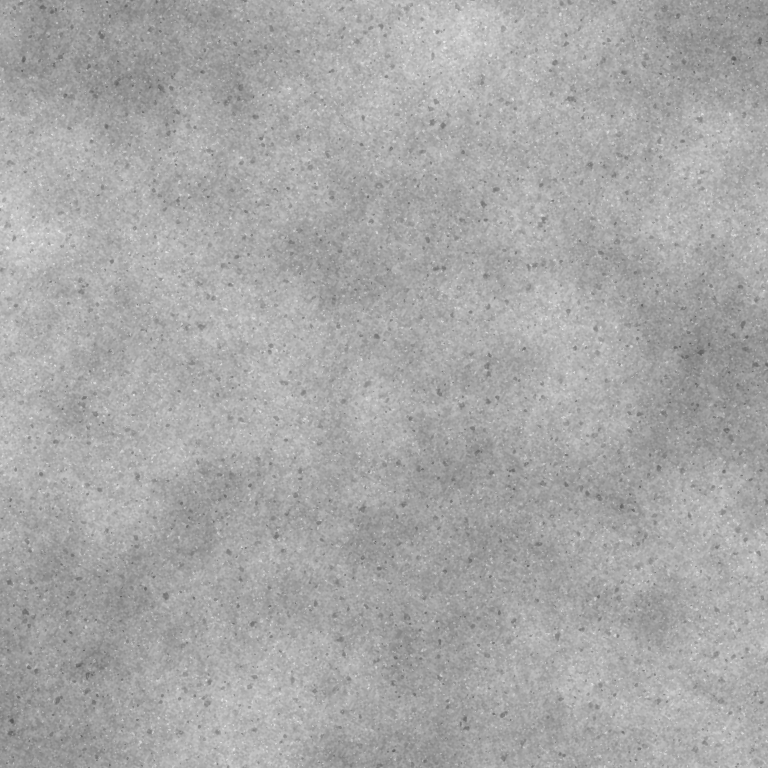
Give the GLSL for this texture, as a Shadertoy shader.

```glsl
// Mottled grey concrete: soft cloudy stains built from rotated noise octaves,
// a fine sandy grain, and scattered dark pits and pale grit placed by
// a jittered grid. All sizes are in fractions of the canvas height.

#define BASE_GREY 0.659
#define CLOUD_SCALE 4.5
#define CLOUD_CONTRAST 0.135
#define CLOUD_FALLOFF 0.66
#define GRAIN_SCALE 390.0
#define GRAIN_CONTRAST 0.105
#define PIT_CELLS 75.0
#define PIT_DENSITY 0.55
#define PIT_DEPTH 0.17
#define GRIT_CELLS 150.0
#define GRIT_DENSITY 0.32
#define GRIT_GAIN 0.13

// Integer hash: three random values in 0..1 for a cell and a seed
vec3 hash3(vec2 cell, int seed) {
    uvec3 v = uvec3(ivec3(ivec2(cell), seed));
    v = v * 1664525u + 1013904223u;
    v.x += v.y * v.z; v.y += v.z * v.x; v.z += v.x * v.y;
    v ^= v >> 16u;
    v.x += v.y * v.z; v.y += v.z * v.x; v.z += v.x * v.y;
    return vec3(v >> 8u) / 16777216.0;
}

// Smooth value noise, centred on zero
float noise(vec2 p, int seed) {
    vec2 cell = floor(p), f = fract(p);
    f = f * f * f * (f * (f * 6.0 - 15.0) + 10.0);
    float low = mix(hash3(cell, seed).x, hash3(cell + vec2(1, 0), seed).x, f.x);
    float high = mix(hash3(cell + vec2(0, 1), seed).x, hash3(cell + vec2(1, 1), seed).x, f.x);
    return mix(low, high, f.y) - 0.5;
}

// Cloudy stains: octaves turned against each other to hide the lattice
float clouds(vec2 p) {
    const mat2 turn = mat2(0.8, 0.6, -0.6, 0.8);
    float sum = 0.0, amplitude = 1.0;
    for (int octave = 0; octave < 6; octave++) {
        sum += amplitude * noise(p, octave);
        p = turn * p * 2.03 + 7.3;
        amplitude *= CLOUD_FALLOFF;
    }
    return sum;
}

// Sandy grain: a fine layer over a slightly coarser one
float grain(vec2 uv) {
    const mat2 turn = mat2(0.866, 0.5, -0.5, 0.866);
    vec2 p = turn * uv * GRAIN_SCALE;
    return noise(p, 11) + 0.6 * noise(turn * p * 0.45, 12);
}

// Soft uneven specks; radii are in cells, small ones being most common
float specks(vec2 uv, float cells, float density, vec2 radii, int seed) {
    vec2 p = uv * cells;
    vec2 home = floor(p);
    float ragged = 1.0 + 0.9 * noise(p * 4.0, seed + 2);
    float mask = 0.0;
    for (int y = -1; y <= 1; y++)
    for (int x = -1; x <= 1; x++) {
        vec2 cell = home + vec2(x, y);
        vec3 place = hash3(cell, seed);
        vec3 form = hash3(cell, seed + 1);
        if (place.z > density) continue;
        vec2 offset = p - cell - place.xy;
        float angle = 6.2832 * form.x;
        vec2 axis = vec2(cos(angle), sin(angle));
        float across = dot(offset, vec2(-axis.y, axis.x));
        float d = length(vec2(dot(offset, axis), across * 1.35)) * ragged;
        float radius = mix(radii.x, radii.y, form.y * form.y * form.y);
        float strength = mix(0.3, 1.0, form.z);
        mask = max(mask, strength * (1.0 - smoothstep(0.35 * radius, radius, d)));
    }
    return mask;
}

void mainImage(out vec4 fragColor, in vec2 fragCoord) {
    vec2 uv = fragCoord / iResolution.y;

    // Stains and grain
    float grey = BASE_GREY;
    grey += CLOUD_CONTRAST * clouds(uv * CLOUD_SCALE + 3.7);
    grey += GRAIN_CONTRAST * grain(uv);

    // Dark pits and pale grit
    grey -= PIT_DEPTH * specks(uv, PIT_CELLS, PIT_DENSITY, vec2(0.14, 0.48), 21);
    grey += GRIT_GAIN * specks(uv, GRIT_CELLS, GRIT_DENSITY, vec2(0.22, 0.48), 31);

    fragColor = vec4(vec3(clamp(grey, 0.0, 1.0)), 1.0);
}
```
